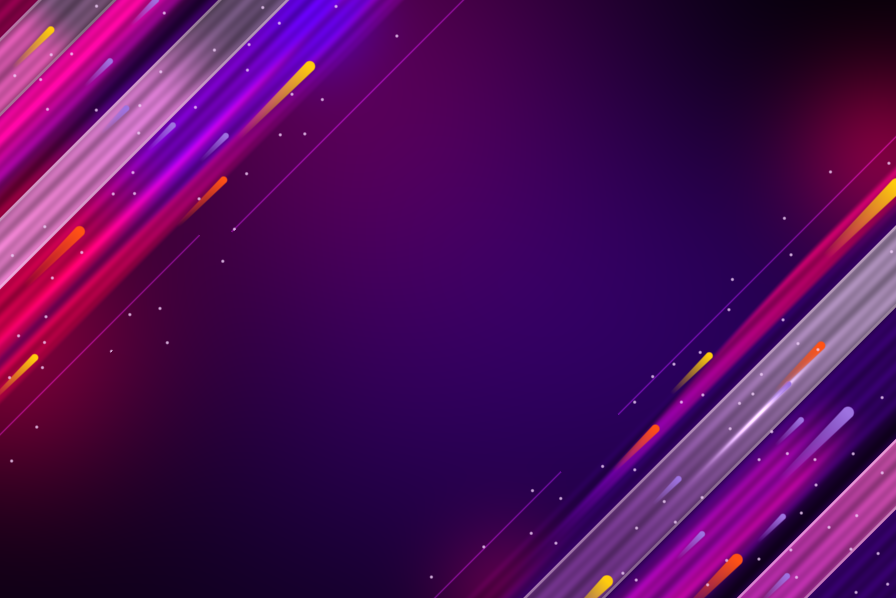
Reproduce this background procedurally as a WebGL 1 fragment shader.

```glsl
precision highp float;
// Diagonal neon strips, glass bars and comets in two corners of a dark purple field.

uniform vec2 u_resolution;

// Colours
const vec3 NIGHT = vec3(0.04, 0.0, 0.07);
const vec3 INDIGO = vec3(0.11, 0.0, 0.28);
const vec3 PLUM = vec3(0.28, 0.0, 0.18);
const vec3 HAZE = vec3(0.05, 0.0, 0.12);
const vec3 CRIMSON = vec3(0.42, 0.0, 0.11);
const vec3 RED = vec3(0.74, 0.0, 0.27);
const vec3 MAGENTA = vec3(0.88, 0.02, 0.56);
const vec3 ORCHID = vec3(0.64, 0.02, 0.64);
const vec3 VIOLET = vec3(0.44, 0.0, 0.74);
const vec3 DEEP_VIOLET = vec3(0.19, 0.0, 0.38);
const vec3 PINK_GLASS = vec3(0.8, 0.48, 0.74);
const vec3 ROSE_GLASS = vec3(0.76, 0.34, 0.6);
const vec3 GREY_GLASS = vec3(0.63, 0.54, 0.66);
const vec3 SMOKE_GLASS = vec3(0.38, 0.32, 0.39);
const vec3 YELLOW = vec3(1.0, 0.8, 0.05);
const vec3 ORANGE = vec3(1.0, 0.32, 0.08);
const vec3 LILAC = vec3(0.62, 0.45, 0.88);

// Sizes, in canvas heights
const float STAR_CELL = 0.05;
const float STAR_RADIUS = 0.0024;
const float STAR_DENSITY = 0.36;
const float EDGE_WIDTH = 0.006;
const float SHEEN = 0.1;

float pixel;

float hash(vec2 p) {
  return fract(sin(dot(p, vec2(127.1, 311.7))) * 43758.5);
}

float glow(vec2 p, vec2 center, float radius) {
  vec2 q = (p - center) / radius;
  return exp(-dot(q, q));
}

float ridge(float s, float at, float width) {
  float q = (s - at) / width;
  return exp(-q * q);
}

float strip(float s, float a, float b, float soft) {
  float e = soft + pixel;
  return smoothstep(a - e, a + e, s) * (1.0 - smoothstep(b - e, b + e, s));
}

// Translucent bar with pale rims
void glass(inout vec3 c, float s, float a, float b, vec3 tint) {
  float body = strip(s, a, b, 0.0);
  float rim = body - strip(s, a + EDGE_WIDTH, b - EDGE_WIDTH, 0.0);
  c = mix(c, tint, 0.9 * body);
  c = mix(c, vec3(0.88, 0.76, 0.86), 0.5 * rim);
}

// Rounded head with a tail that narrows and fades to the lower left
void comet(inout vec3 c, vec2 p, float x, float y, float len, float radius, vec3 tint) {
  vec2 q = (p - vec2(x, y)) * 0.7071;
  float back = -q.x - q.y;
  float h = clamp(back, 0.0, len);
  float d = length(vec2(back - h, q.x - q.y)) - radius * (1.0 - 0.5 * h / len);
  c = mix(c, tint, (1.0 - smoothstep(-pixel, pixel, d)) * (1.0 - h / len));
}

vec3 backdrop(vec2 p) {
  vec3 c = NIGHT + INDIGO * glow(p, vec2(1.15, 0.5), 0.55);
  c += PLUM * glow(p, vec2(0.55, 0.9), 0.45) + HAZE * glow(p, vec2(0.58, 0.3), 0.4);
  c *= 1.0 - 0.8 * glow(p, vec2(1.45, 1.05), 0.38);
  float heat = glow(p, vec2(0.0, 0.42), 0.24) + glow(p, vec2(1.48, 0.74), 0.16);
  return c + CRIMSON * (heat + 0.6 * glow(p, vec2(0.85, 0.0), 0.12));
}

// s runs across the strips, k rises from lower left to upper right
void upperLeft(inout vec3 c, vec2 p, float s, float k) {
  c = mix(c, mix(RED, VIOLET, smoothstep(0.0, 0.55, k)), 0.9 * strip(s, -1.0, 0.64, 0.035));
  c = mix(c, mix(RED, vec3(0.5, 0.0, 0.52), k), 0.8 * strip(s, 0.62, 0.672, 0.006));
  c = mix(c, DEEP_VIOLET, 0.5 * ridge(s, 0.605, 0.014) * (1.0 - k));
  c += vec3(0.34, 0.0, 0.2) * ridge(s, 0.576, 0.01);
  c = mix(c, vec3(0.34, 0.0, 0.9), 0.8 * glow(p, vec2(0.52, 0.98), 0.1));
  c = mix(c, mix(ORCHID, MAGENTA, ridge(s, 0.225, 0.05)), strip(s, -1.0, 0.32, 0.02));
  c = mix(c, NIGHT, strip(s, 0.3, 0.37, 0.04) * (0.4 + 0.5 * k));
  c = mix(c, RED * 0.6, 0.8 * strip(s, -1.0, 0.064, 0.0));
  glass(c, s, 0.064, 0.195, mix(ROSE_GLASS, SMOKE_GLASS, smoothstep(0.42, 0.62, k)));
  glass(c, s, 0.365, 0.484, mix(PINK_GLASS, SMOKE_GLASS, smoothstep(0.6, 0.95, k)));
}

void lowerRight(inout vec3 c, float s, float u, float k) {
  c = mix(c, DEEP_VIOLET, 0.9 * strip(s, 1.85, 4.0, 0.03));
  float bar = strip(s, mix(1.815, 1.777, k), 1.836, 0.006);
  c = mix(c, mix(VIOLET, RED, 0.8 * k), bar * smoothstep(-0.7, -0.1, u));
  float fade = 1.0 - smoothstep(0.0, 0.28, u);
  c = mix(c, ORCHID, fade * ridge(s, 2.07, 0.035));
  c = mix(c, vec3(0.72, 0.02, 0.62), fade * ridge(s, 2.135, 0.03));
  c = mix(c, NIGHT, 0.8 * ridge(s, 2.21, 0.03));
  glass(c, s, 1.875, 2.012, mix(vec3(0.42, 0.2, 0.5), GREY_GLASS, k));
  c += 0.45 * ridge(s, 1.962, 0.005) * ridge(u, 0.08, 0.13);
  glass(c, s, 2.232, 2.35, mix(ORCHID, ROSE_GLASS, 0.3 + 0.7 * k));
}

void comets(inout vec3 c, vec2 p) {
  // Small scattered comets, alternating between the corners
  for (int i = 0; i < 12; i++) {
    float n = float(i), side = mod(n, 2.0);
    float s = mix(0.18, 2.32, side) + (0.5 - side) * 0.9 * fract(n * 0.618);
    float t = 1.0 + 0.5 * side + 0.55 * (hash(vec2(n, 3.0)) - 0.5);
    comet(c, p, 0.5 * (s + t - 1.0), 0.5 * (t - s + 1.0), 0.06, 0.005, LILAC);
  }
  // Leading comets
  comet(c, p, 0.518, 0.889, 0.17, 0.009, YELLOW);
  comet(c, p, 0.085, 0.95, 0.09, 0.006, YELLOW);
  comet(c, p, 0.058, 0.402, 0.1, 0.006, YELLOW);
  comet(c, p, 1.186, 0.405, 0.09, 0.006, YELLOW);
  comet(c, p, 1.5, 0.69, 0.17, 0.012, YELLOW);
  comet(c, p, 1.015, 0.028, 0.09, 0.01, YELLOW);
  comet(c, p, 0.133, 0.613, 0.13, 0.009, ORANGE);
  comet(c, p, 0.374, 0.699, 0.11, 0.006, ORANGE);
  comet(c, p, 1.373, 0.422, 0.11, 0.007, ORANGE);
  comet(c, p, 1.096, 0.283, 0.1, 0.007, ORANGE);
  comet(c, p, 1.232, 0.064, 0.13, 0.01, ORANGE);
  comet(c, p, 1.418, 0.31, 0.16, 0.01, LILAC);
}

float stars(vec2 p, float s) {
  vec2 cell = floor(p / STAR_CELL);
  vec2 spot = 0.15 + 0.7 * vec2(hash(cell), hash(cell + 17.0));
  float d = length(p - (cell + spot) * STAR_CELL) - STAR_RADIUS;
  float chance = STAR_DENSITY * (1.0 - strip(s, 0.82, 1.68, 0.12));
  return (1.0 - smoothstep(-pixel, pixel, d)) * step(hash(cell + 41.0), chance);
}

void main() {
  vec2 p = gl_FragCoord.xy / u_resolution.y;
  pixel = 1.0 / u_resolution.y;
  float s = p.x + 1.0 - p.y, t = p.x + p.y;
  vec3 c = backdrop(p);
  upperLeft(c, p, s, smoothstep(-0.45, 0.5, t - 1.0));
  lowerRight(c, s, t - 1.5, smoothstep(-0.5, 0.5, t - 1.5));
  // Layered sheen along the strips
  float wave = sin(s * 93.0 + sin(t * 5.0)) + sin(s * 211.0 + 2.0);
  c *= 1.0 + SHEEN * wave * (1.0 - strip(s, 0.67, 1.78, 0.01));
  // Hairlines
  float hair = ridge(s, 0.775, 0.002) * step(1.0, t) + ridge(s, 0.727, 0.002) * step(t, 0.94);
  hair += ridge(s, 1.727, 0.002) * (step(1.34, t) + step(t, 1.15));
  c += vec3(0.26, 0.05, 0.3) * hair;
  comets(c, p);
  gl_FragColor = vec4(mix(c, vec3(0.95, 0.82, 0.98), 0.8 * stars(p, s)), 1.0);
}
```
